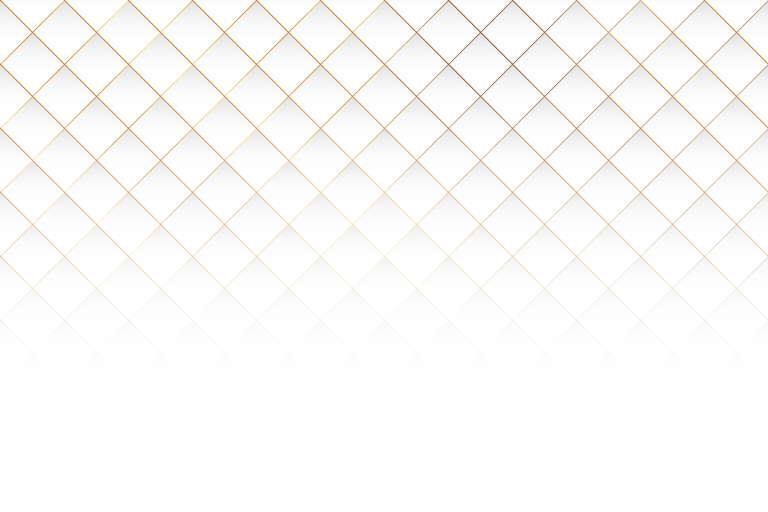
Give the GLSL for this background, as a WebGL 1 fragment shader.

```glsl
precision highp float;
// White quilted diamonds with thin gold seams, fading to plain white below.
// Two diagonal families of lines form the lattice; each diamond is shaded
// from its top corner, and broad waves vary the metal tone of the seams.

uniform vec2 u_resolution;

const float COLUMNS = 12.0;
const vec2 LATTICE_SHIFT = vec2(0.01, 0.006);
const vec3 PAPER = vec3(1.0);
const vec3 ORANGE = vec3(0.80, 0.51, 0.18);
const vec3 PALE_GOLD = vec3(0.97, 0.86, 0.54);
const vec3 UMBER = vec3(0.48, 0.28, 0.20);
const vec3 TAN = vec3(0.70, 0.54, 0.37);

float bell(float x, float center, float width) {
  float t = (x - center) / width;
  return exp(-t * t);
}

// Coverage of the diagonal seams lying at whole values of u
float seam(float u, float halfWidth, float pixel) {
  float dist = abs(fract(u + 0.5) - 0.5) * 0.70711;
  float reach = 0.5 * pixel + halfWidth;
  float coverage = clamp((reach - dist) / pixel, 0.0, 1.0);
  return min(coverage, 2.0 * halfWidth / pixel);
}

// Grey shadow, strongest at the top corner of each diamond
float cornerShade(float u, float v) {
  float depth = 0.5 * (fract(u) + fract(v));
  return 0.125 * pow(max(1.0 - 1.2 * depth, 0.0), 2.6);
}

// Metal tone with a given share of pale sheen
vec3 metal(vec2 p, vec3 base, float sheen) {
  float dark = bell(length((p - vec2(7.6, 0.8)) * vec2(1.0, 0.8)), 0.0, 1.4);
  return mix(mix(base, PALE_GOLD, sheen), UMBER, 0.8 * dark);
}

void main() {
  // Lattice units, measured rightward and down from the top left
  float pixel = COLUMNS / u_resolution.x;
  vec2 p = vec2(gl_FragCoord.x, u_resolution.y - gl_FragCoord.y) * pixel;
  p -= LATTICE_SHIFT;
  float rising = p.x + p.y;
  float falling = p.y - p.x;

  // Diamond shading
  float fade = 1.0 - smoothstep(0.8, 6.0, p.y);
  float shadeFade = 1.0 - smoothstep(1.0, 6.6, p.y);
  vec3 color = PAPER - cornerShade(rising, falling) * shadeFade;

  // Sheen: waves along the rising seams, one band across the falling ones
  float rightSide = smoothstep(7.0, 9.0, p.x);
  float wave = 0.5 + 0.5 * cos((falling + 1.8) * 1.65);
  float centerGlow = bell(length(p - vec2(5.8, 3.8)), 0.0, 1.8);
  float risingSheen = max(wave * (1.0 - 0.6 * rightSide), centerGlow);
  float fallingSheen = max(0.6 * bell(rising, 9.8, 0.9), centerGlow);
  vec3 risingGold = metal(p, mix(ORANGE, TAN, rightSide), risingSheen);
  vec3 fallingGold = metal(p, ORANGE, fallingSheen);

  // Gold seams
  color = mix(color, risingGold, seam(rising, 0.0065, pixel) * fade);
  color = mix(color, fallingGold, seam(falling, 0.0082, pixel) * fade);
  gl_FragColor = vec4(color, 1.0);
}
```
